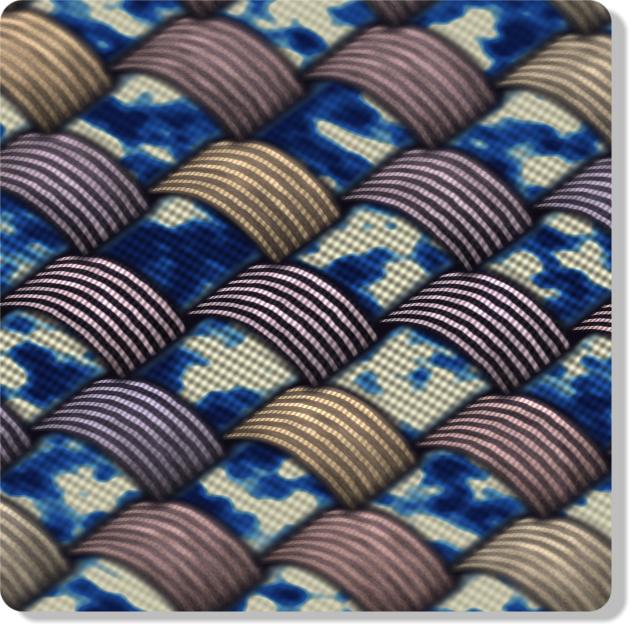
Write a Shadertoy shader that draws this texture.

```glsl
// Macro view of a plain weave: ribbed arching cords over mottled blue ribbons, on a rounded card.

// Layout, in canvas heights with y pointing down
const vec2 CENTER = vec2(0.453, 0.523);    // middle of one arch
const vec2 CORD_STEP = vec2(0.184, 0.105); // one cell along the cords
const vec2 BAND_STEP = vec2(0.124, -0.092);// one cell along the ribbons
const vec2 ARCH_HALF = vec2(0.55, 0.46);   // in cells
const float ARCH_RISE = 0.041;
const float RIBS = 7.0;
const float BEADS = 25.0;
const float BAND_HALF = 0.43;
const float BAND_ROWS = 9.0;
const float FOCUS_Y = 0.50;
const float FOCUS_DEPTH = 0.27;
const float CARD_SIZE = 0.98;
const float CARD_RADIUS = 0.037;

// Colours
const vec3 GAP = vec3(0.055, 0.045, 0.085);
const vec3 MAUVE = vec3(0.66, 0.56, 0.56);
const vec3 LAVENDER = vec3(0.86, 0.77, 0.81);
const vec3 CREAM = vec3(0.92, 0.81, 0.62);
const vec3 NAVY = vec3(0.045, 0.10, 0.28);
const vec3 BLUE = vec3(0.10, 0.27, 0.56);
const vec3 TEAL = vec3(0.29, 0.51, 0.64);
const vec3 IVORY = vec3(0.78, 0.77, 0.67);
const vec3 CARD_SHADOW = vec3(0.74);
const float TAU = 6.28318;

float hash(vec2 p) {
    return fract(sin(dot(p, vec2(127.1, 311.7))) * 43758.5453);
}

float noise(vec2 p) {
    vec2 i = floor(p), f = fract(p);
    f = f * f * (3.0 - 2.0 * f);
    return mix(mix(hash(i), hash(i + vec2(1, 0)), f.x),
               mix(hash(i + vec2(0, 1)), hash(i + vec2(1, 1)), f.x), f.y);
}

float boxDistance(vec2 p, vec2 halfSize, float radius) {
    vec2 d = abs(p) - halfSize + radius;
    return length(max(d, 0.0)) + min(max(d.x, d.y), 0.0) - radius;
}

// Dyed ribbon running beneath the arches
vec3 ribbonColor(vec2 q, float focus) {
    float column = floor(q.x + 0.5);
    float across = q.x - column;
    vec2 dye = q * vec2(3.6, 3.3) + column * 7.3;
    float blot = 0.68 * noise(dye) + 0.32 * noise(dye * 2.3 + 4.0);
    vec3 color = mix(NAVY, BLUE, smoothstep(0.25, 0.48, blot));
    color = mix(color, TEAL, smoothstep(0.46, 0.54, blot));
    color = mix(color, IVORY, smoothstep(0.53, 0.62, blot));

    // Rows of slanted stitches
    float row = q.y * BAND_ROWS;
    float ridge = 0.5 + 0.5 * cos(TAU * row);
    float stitch = 0.5 + 0.5 * sin(TAU * (across * 17.0 + row * 0.4));
    color *= mix(1.0, 0.5 + 0.5 * ridge + 0.3 * stitch, 0.2 + 0.7 * focus);

    float soft = mix(0.10, 0.025, focus);
    float edge = abs(across) - BAND_HALF;
    color = mix(color, TEAL, 0.5 * smoothstep(-0.09, -0.02, edge));
    return mix(color, GAP, smoothstep(-soft, soft, edge));
}

// Ribbed cord, with p measured in cells from the arch middle
vec3 archColor(vec2 p, vec2 cell, float focus) {
    vec2 lattice = vec2(cell.x + cell.y, cell.x - cell.y) * 0.5;
    float drift = floor(lattice.y * 0.4 + 3.4);
    float cream = step(mod(lattice.x - drift + 0.5, 3.0), 1.0) * min(abs(lattice.y), 1.0);
    float tint = hash(cell + 3.7);
    vec3 light = mix(mix(MAUVE, LAVENDER, focus), CREAM, cream);
    light *= mix(vec3(0.88, 0.93, 1.05), vec3(1.08, 1.0, 0.94), tint);

    // Thin lit ridges, beaded by the twist of the thread
    float rib = (p.y / ARCH_HALF.y * 0.5 + 0.5) * RIBS;
    float wobble = 0.12 * (noise(vec2(p.x * 14.0, rib) + cell * 9.0) - 0.5);
    float wave = 0.5 - 0.5 * cos(TAU * (rib + wobble));
    float bead = 0.5 + 0.5 * sin(TAU * (p.x * BEADS + rib * 0.6));
    float sharp = smoothstep(0.25, 0.9, wave) * (0.72 + 0.38 * bead) + 0.10 * bead;
    float amount = mix(0.62 + 0.24 * wave, sharp, focus * 0.95);
    amount = mix(amount, max(amount, 0.55), cream * 0.75);
    vec3 color = mix(GAP, light, amount);

    // Rounded light, dim ends and worn patches
    color *= 1.08 - 1.35 * pow(p.x + 0.06, 2.0) - 0.16 * smoothstep(0.0, -0.45, p.y);
    color *= 0.82 + 0.36 * noise(p * vec2(6.0, 14.0) + cell * 5.0);
    return color + 0.07 * (noise(p * 75.0 + cell * 11.0) - 0.5);
}

void mainImage(out vec4 fragColor, in vec2 fragCoord) {
    float pixel = 1.0 / iResolution.y;
    vec2 p = vec2(fragCoord.x, iResolution.y - fragCoord.y) * pixel;
    mat2 toCell = inverse(mat2(CORD_STEP, BAND_STEP));
    vec2 q = toCell * (p - CENTER);
    vec2 bulge = toCell * vec2(0.0, -ARCH_RISE);
    float focus = exp(-pow((p.y - FOCUS_Y) / FOCUS_DEPTH, 2.0));
    float soft = mix(0.075, 0.018, focus);
    vec3 color = ribbonColor(q, focus);

    // Arches sit on every other cell; each shades what lies under it
    for (int k = 0; k < 9; k++) {
        vec2 cell = floor(q + 0.5) + vec2(k % 3 - 1, k / 3 - 1);
        if (mod(cell.x + cell.y, 2.0) > 0.5) continue;
        vec2 local = q - cell;
        for (int n = 0; n < 3; n++) {
            float lift = max(1.0 - pow(local.x / ARCH_HALF.x, 2.0), 0.0);
            local = q - cell - lift * bulge;
        }
        float d = boxDistance(local, ARCH_HALF, 0.08);
        color = mix(color, GAP, 0.85 * smoothstep(0.13, 0.0, d));
        color = mix(color, archColor(local, cell, focus), smoothstep(soft, -soft, d));
    }

    // Rounded card with a drop shadow on white
    vec2 fromMiddle = p - 0.5 * CARD_SIZE;
    float card = boxDistance(fromMiddle, vec2(0.5 * CARD_SIZE), CARD_RADIUS);
    float shadow = boxDistance(fromMiddle - vec2(0.024, 0.016), vec2(0.5 * CARD_SIZE), CARD_RADIUS);
    vec3 page = mix(vec3(1.0), CARD_SHADOW, smoothstep(0.006, -0.006, shadow));
    color = mix(color, page, smoothstep(-pixel, pixel, card));
    fragColor = vec4(clamp(color, 0.0, 1.0), 1.0);
}
```
